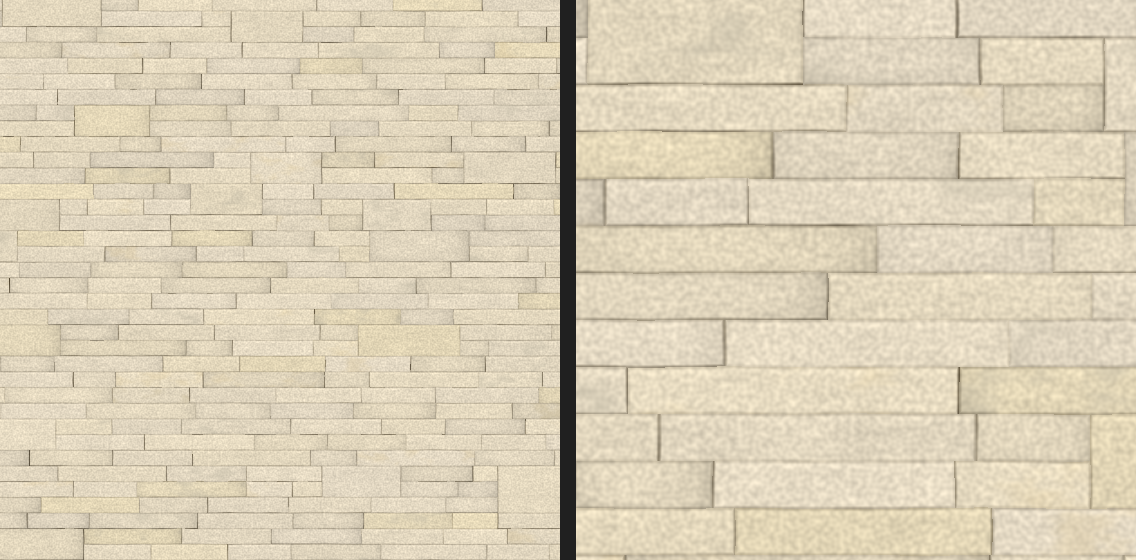
Left, the full canvas; right, a detail of the centre.
A Shadertoy shader for this texture:

```glsl
// Stacked ledger-stone wall: thin cream sandstone strips in level courses,
// with taller blocks spanning two or three courses. Each pixel finds the
// rectangle of its stone, which then drives tint, grain, shade and seams.

float hash(vec2 p) {
    vec3 q = fract(p.xyx * 0.1031);
    q += dot(q, q.yzx + 33.33);
    return fract((q.x + q.y) * q.z);
}

float gradDot(vec2 cell, vec2 offset) {
    float angle = 6.2832 * hash(cell);
    return dot(vec2(cos(angle), sin(angle)), offset);
}

float gradientNoise(vec2 p) {
    vec2 i = floor(p), f = p - i;
    vec2 u = f * f * f * (f * (f * 6.0 - 15.0) + 10.0);
    vec2 e = vec2(1, 0);
    return mix(mix(gradDot(i, f), gradDot(i + e, f - e), u.x),
               mix(gradDot(i + e.yx, f - e.yx), gradDot(i + 1.0, f - 1.0), u.x), u.y);
}

float fbm(vec2 p) {
    float sum = 0.0, amp = 1.0;
    for (int i = 0; i < 4; i++) {
        sum += amp * gradientNoise(p);
        p = p * 2.03 + 17.3;
        amp *= 0.55;
    }
    return sum;
}

// Tall block of one band cell: left, right, bottom course, top course
vec4 tallBlock(vec2 cell, float shift) {
    if (hash(cell + 40.0) > 0.52) return vec4(-9, -9, 0, 0);
    float left = (cell.x + shift + 0.05 + 0.3 * hash(cell + 51.0)) * 0.36;
    float right = left + 0.11 + 0.075 * hash(cell + 62.0);
    float bottom = cell.y * 3.0, top = bottom + 3.0;
    float kind = hash(cell + 73.0);
    if (kind < 0.42) top -= 1.0;
    else if (kind < 0.85) bottom += 1.0;
    return vec4(left, right, bottom, top);
}

// Rectangle of the stone under p; y counts courses
vec4 findStone(vec2 p) {
    float course = floor(p.y), band = floor(course / 3.0);
    float shift = hash(vec2(band, 9.0));
    float bandCell = floor(p.x / 0.36 - shift);
    vec4 blocks[3];
    for (int j = 0; j < 3; j++) {
        vec4 b = tallBlock(vec2(bandCell + float(j) - 1.0, band), shift);
        if (course < b.z || course >= b.w) b.xy = vec2(-9);
        else if (p.x >= b.x && p.x < b.y) return b;
        blocks[j] = b;
    }
    // Jittered joints; those too close to a tall block are dropped
    float left = -9.0, right = 9.0, offset = hash(vec2(course, 3.0));
    float joint = floor(p.x / 0.15 - offset);
    for (int k = -3; k <= 4; k++) {
        float n = joint + float(k);
        float x = (n + offset + 0.6 * (hash(vec2(n, course) + 20.0) - 0.5)) * 0.15;
        bool keep = true;
        for (int j = 0; j < 3; j++)
            if (x > blocks[j].x - 0.045 && x < blocks[j].y + 0.045) keep = false;
        if (keep && x <= p.x) left = max(left, x);
        if (keep && x > p.x) right = min(right, x);
    }
    for (int j = 0; j < 3; j++) {
        if (blocks[j].y <= p.x) left = max(left, blocks[j].y);
        else right = min(right, blocks[j].x);
    }
    return vec4(left, right, course, course + 1.0);
}

void mainImage(out vec4 fragColor, in vec2 fragCoord) {
    const float COURSES = 35.7;
    vec2 uv = fragCoord / iResolution.y;

    // Slightly uneven cut lines
    vec2 p = uv + 0.0008 * vec2(gradientNoise(uv * 45.0), gradientNoise(uv * 20.0 + 70.0));
    vec4 stone = findStone(vec2(p.x, p.y * COURSES));
    vec2 id = floor(vec2(stone.x * 700.0, stone.z * 13.0)) + 5.0;
    vec2 toLow = p - vec2(stone.x, stone.z / COURSES);
    vec2 toHigh = vec2(stone.y, stone.w / COURSES) - p;

    // Stone tint: greyish cream to warm yellow
    float warmth = hash(id);
    vec3 color = mix(vec3(0.889, 0.846, 0.763), vec3(0.900, 0.853, 0.747), warmth);
    color = mix(color, vec3(0.905, 0.85, 0.70), 0.5 * smoothstep(0.88, 0.98, warmth));
    color *= 0.980 + 0.036 * hash(id + 11.0);

    // Mottling, bedding streaks, grain and occasional stains
    vec2 local = uv + hash(id + 3.0) * 7.0;
    float mottle = fbm(local * vec2(22.0, 34.0));
    color *= 1.0 + 0.03 * mottle + 0.03 * gradientNoise(local * vec2(40.0, 150.0));
    color *= 1.0 + 0.11 * gradientNoise(uv * 310.0) + 0.06 * gradientNoise(uv * 170.0 + 9.0);
    float stain = smoothstep(0.0, 0.6, fbm(local * vec2(16.0, 30.0) + 31.0));
    color = mix(color, vec3(0.76, 0.73, 0.65), 0.4 * stain * step(0.82, hash(id + 23.0)));
    color = mix(color, vec3(0.86, 0.78, 0.60), 0.3 * stain * step(0.92, hash(id + 29.0)));

    // Recessed stones darken toward their neighbours
    float recess = smoothstep(0.35, 1.0, hash(id + 37.0));
    float shade = 0.07 * exp(-toLow.x / 0.012) + 0.12 * exp(-toHigh.x / 0.014)
                + 0.06 * exp(-toLow.y / 0.005) + 0.03 * exp(-toHigh.y / 0.004);
    color *= 1.0 - recess * shade;

    // Pale worn rim on the upper edge, then thin seams of varied depth
    color *= 1.0 + 0.035 * (1.0 - recess) * exp(-pow((toHigh.y - 0.003) / 0.0015, 2.0));
    float soft = max(0.0021, 0.9 / iResolution.y);
    vec4 seam = 1.0 - smoothstep(0.0, soft, vec4(toLow, toHigh));
    vec4 depth = vec4(hash(id + 41.0), hash(id + 43.0), hash(id + 47.0), hash(id + 53.0));
    depth = 0.09 + vec4(0.36, 0.30, 0.36, 0.12) * depth * depth;
    depth *= 1.0 + 0.9 * gradientNoise(uv * 33.0 + 15.0);
    vec4 cut = seam * depth;
    float dark = max(max(cut.x, cut.y), max(cut.z, cut.w));
    color *= 1.0 - dark * vec3(0.95, 1.0, 1.1);

    fragColor = vec4(clamp(color, 0.0, 1.0), 1.0);
}
```
